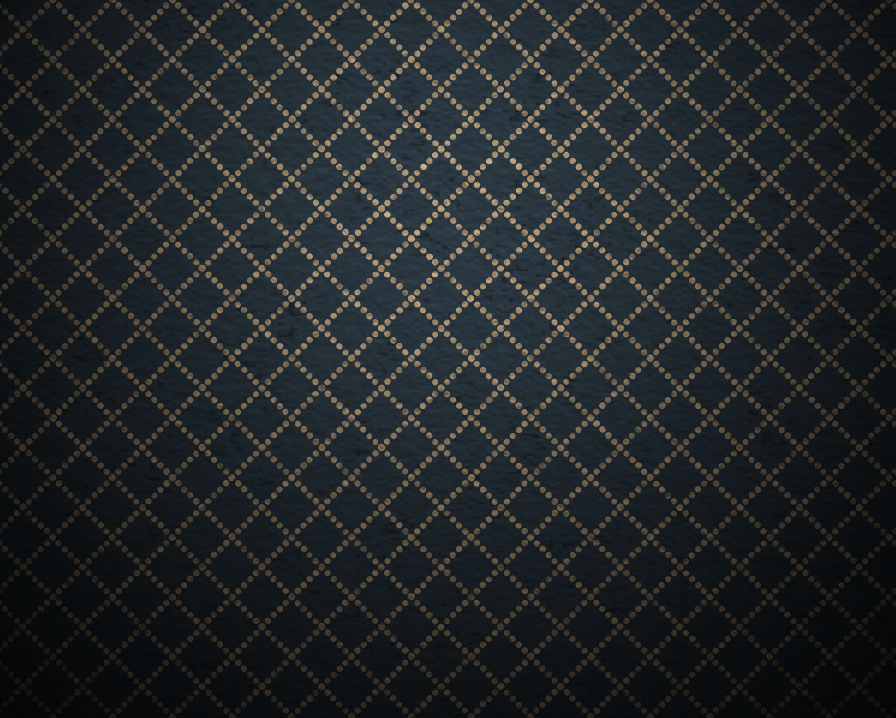
Write a WebGL 2 fragment shader that draws this pattern.

```glsl
#version 300 es
precision highp float;
// A diamond lattice of worn gold dots on dark blue plaster, 15 repeats across.
// The lattice is a square grid turned by 45 degrees: a dot is kept when its row
// or column is a multiple of five. A soft light from above shades everything.
uniform vec2 u_resolution;
out vec4 fragColor;

float hash(vec2 p) {
    vec3 q = fract(vec3(p.xyx) * 0.1031);
    q += dot(q, q.yzx + 33.33);
    return fract((q.x + q.y) * q.z);
}

float valueNoise(vec2 p) {
    vec2 i = floor(p), f = fract(p);
    f = f * f * (3.0 - 2.0 * f);
    float low = mix(hash(i), hash(i + vec2(1, 0)), f.x);
    float high = mix(hash(i + vec2(0, 1)), hash(i + vec2(1, 1)), f.x);
    return mix(low, high, f.y);
}

// Uneven plaster surface: two broad octaves and a fine grain
float plasterHeight(vec2 p) {
    p += 40.0;
    return 0.45 * valueNoise(p * vec2(5.0, 8.0))
         + 0.35 * valueNoise(p * vec2(11.0, 17.0))
         + 0.20 * valueNoise(p * 29.0);
}

void main() {
    vec2 uv = gl_FragCoord.xy / u_resolution;
    vec2 p = gl_FragCoord.xy / u_resolution.x * 15.0;

    // Plaster lit from above, with sparse dark pits
    float surface = plasterHeight(p);
    float relief = surface - plasterHeight(p + vec2(0.015, 0.04));
    float pits = smoothstep(0.70, 0.86, valueNoise(p * vec2(9.0, 20.0) + 71.0))
               * smoothstep(0.50, 0.75, valueNoise(p * 2.3 + 13.0));
    vec3 wall = vec3(0.172, 0.223, 0.260);
    wall *= 1.0 + 0.45 * relief + 0.10 * (surface - 0.5) - 0.22 * pits;

    // Turned grid, five dot steps along each side of a diamond
    vec2 q = p - vec2(0.385, 0.525);
    vec2 grid = vec2(q.x + q.y, q.x - q.y) * 5.0;
    vec2 id = floor(grid + 0.5);
    vec2 onLine = step(abs(id - 5.0 * floor(id / 5.0 + 0.5)), vec2(0.5));
    float isDot = max(onLine.x, onLine.y);
    float isCrossing = onLine.x * onLine.y;

    // Slightly displaced dots with ragged rims
    float seed = hash(id + 200.0);
    vec2 jitter = (vec2(seed, hash(id + 317.0)) - 0.5) * 0.07;
    float radius = 0.37 + 0.05 * isCrossing + 0.03 * (seed - 0.5);
    float edge = length(grid - id - jitter) - radius;
    edge += 0.07 * (valueNoise(p * 21.0 + 9.0) - 0.5);
    float pixel = 106.0 / u_resolution.x;
    float dotMask = isDot * (1.0 - smoothstep(-0.5 * pixel, 0.5 * pixel, edge));

    // Gold paint with rubbed patches and a different tone for each dot
    float wear = smoothstep(0.55, 0.90, valueNoise(p * vec2(13.0, 19.0) + 55.0));
    vec3 gold = vec3(0.710, 0.605, 0.465);
    gold *= 0.92 + 0.16 * hash(id + 431.0) + 0.5 * relief;
    gold = mix(gold, wall, 0.35 * wear);
    vec3 color = mix(wall, gold, 0.96 * dotMask);

    // Light falls off from the upper middle to the sides and the bottom
    vec2 away = uv - vec2(0.5, 0.72);
    float light = exp(-4.2 * away.x * away.x - 2.5 * away.y * away.y);
    fragColor = vec4(color * light, 1.0);
}
```
